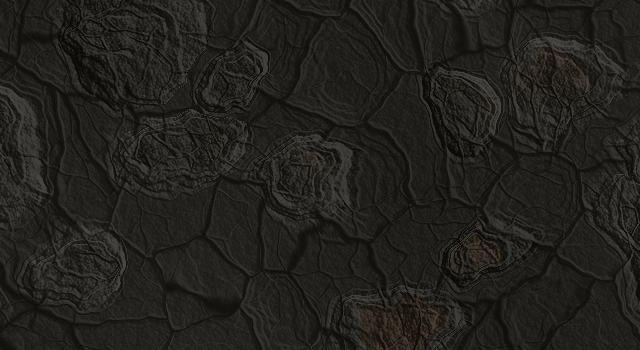
This texture is drawn by a Shadertoy shader. Its source:

```glsl
// Dark volcanic rock: cracked plates with flaking ledges and terraced hollows.
// Cellular noise, bent by layered sines, builds a height field; its slope is
// lit from the lower left, then cracks, grey rims and rusty hollows are tinted.

vec3 hash3(vec2 p) {
    vec3 h = fract(p.xyx * vec3(0.1031, 0.1030, 0.0973));
    h += dot(h, h.yxz + 33.33);
    return fract((h.xxy + h.yzz) * h.zyx);
}

// Cellular noise: nearest distance, gap to the second nearest, cell value
vec3 cells(vec2 p) {
    vec2 base = floor(p);
    float near = 9.0, second = 9.0, id = 0.0;
    for (int y = -1; y <= 1; y++)
    for (int x = -1; x <= 1; x++) {
        vec2 cell = base + vec2(x, y);
        vec3 h = hash3(cell + 50.0);
        float d = length(cell + 0.05 + 0.9 * h.xy - p);
        if (d < near) { second = near; near = d; id = h.z; }
        else second = min(second, d);
    }
    return vec3(near, second - near, id);
}

// Layered, rotated sines that feed into each other
vec2 waves(vec2 p) {
    vec2 sum = vec2(0.0);
    float amp = 1.0;
    for (int i = 0; i < 5; i++) {
        p = mat2(0.8, 0.6, -0.6, 0.8) * p * 1.9 + 1.7;
        sum += amp * sin(p.yx + 1.3 * sum);
        amp *= 0.55;
    }
    return sum;
}

mat2 turn(float a) {
    return mat2(cos(a), sin(a), -sin(a), cos(a));
}

float terrace(float x) {
    return floor(x) + smoothstep(0.65, 1.0, fract(x));
}

// Returns height, crack depth, rim mask and hollow mask
vec4 relief(vec2 p) {
    vec2 bend = waves(p * 4.0);
    vec2 q = p + 0.024 * bend + 0.004 * waves(p * 13.0 + 5.0);

    // Sparse hollows, stepping down from a raised rim
    vec3 pit = cells(turn(0.5) * q * 2.3 + 0.085 * waves(q * 4.0 + 3.0) + 7.0);
    float radius = 0.2 + 0.17 * pit.z;
    float inward = 1.0 - pit.x / radius;
    float rim = smoothstep(-0.3, 0.0, inward) * (1.0 - smoothstep(0.25, 0.5, inward));
    float hollow = smoothstep(0.2, 0.45, inward);
    float flatRock = 1.0 - smoothstep(-0.1, 0.2, inward);
    float height = 0.014 * smoothstep(-0.35, 0.0, inward);
    height -= 0.011 * terrace(clamp(inward, -0.4, 0.5) * 5.0 + 0.5 * bend.x * (1.0 - flatRock));
    vec3 rubble = cells(turn(1.0) * q * 11.0);
    height += hollow * (0.03 * rubble.x + 0.012 * rubble.z * smoothstep(0.0, 0.12, rubble.y));

    // Plates: rounded borders, some with flaking ledges
    vec3 plate = cells(turn(0.6) * q * 4.6);
    float ledges = terrace(min(plate.y, 0.6) * 5.0 + 0.4 * bend.y);
    height += flatRock * ((0.01 + 0.008 * plate.z) * smoothstep(0.0, 0.1, plate.y)
            + 0.007 * smoothstep(0.4, 0.6, plate.z) * ledges);
    float width = max(0.06 + 0.035 * bend.x, 0.03);
    float crack = (0.3 + 0.7 * flatRock) * (1.0 - smoothstep(0.005, width, plate.y));

    // Hairline cracks that come and go between chipped shards
    vec3 shard = cells(turn(1.1) * q * 10.5 + 0.15 * bend + 20.0);
    float broken = smoothstep(-0.7, 0.6, bend.y + bend.x * 0.5);
    float hairline = broken * (1.0 - smoothstep(0.0, 0.1, shard.y));
    height -= 0.005 * hairline;
    height += 0.005 * shard.z * smoothstep(0.0, 0.12, shard.y);
    crack = max(crack, 0.5 * hairline);

    // Rough stone grain at three sizes, each turned and bent
    vec2 g = p + 0.006 * bend;
    float coarse = 0.6 + 0.5 * max(rim, hollow);
    height += coarse * (0.008 * cells(turn(0.4) * g * 27.0).x
            + 0.0052 * cells(turn(0.9) * g * 61.0).x
            + 0.0036 * cells(turn(1.3) * g * 118.0).x);
    return vec4(height, crack, rim, hollow);
}

void mainImage(out vec4 fragColor, in vec2 fragCoord) {
    vec2 p = fragCoord / iResolution.y;
    vec2 eps = vec2(0.002, 0.0);
    vec4 rock = relief(p);
    vec2 slope = vec2(relief(p + eps.xy).x, relief(p + eps.yx).x) - rock.x;
    slope /= eps.x;

    // Light falls on faces that drop towards the lower left
    float facing = dot(slope, vec2(0.87, 0.5));
    float light = facing / sqrt(1.0 + facing * facing);
    vec2 patches = waves(p * 2.0 + 9.0);

    float tone = 0.125 + 0.006 * patches.x;
    float contrast = light > 0.0 ? 0.075 : 0.056;
    tone += light * (contrast + 0.045 * max(rock.z, rock.w));
    tone += 0.04 * rock.z * smoothstep(-1.5, 0.8, patches.x) + 0.016 * rock.w;
    tone = mix(tone, 0.05, 0.75 * rock.y);

    vec3 color = max(tone, 0.045) + vec3(0.003, 0.0, -0.014);
    float rust = rock.w * smoothstep(0.0, 1.6, patches.y + 0.4 * light);
    color *= 1.0 + rust * vec3(0.2, 0.02, -0.12);
    fragColor = vec4(color, 1.0);
}
```
